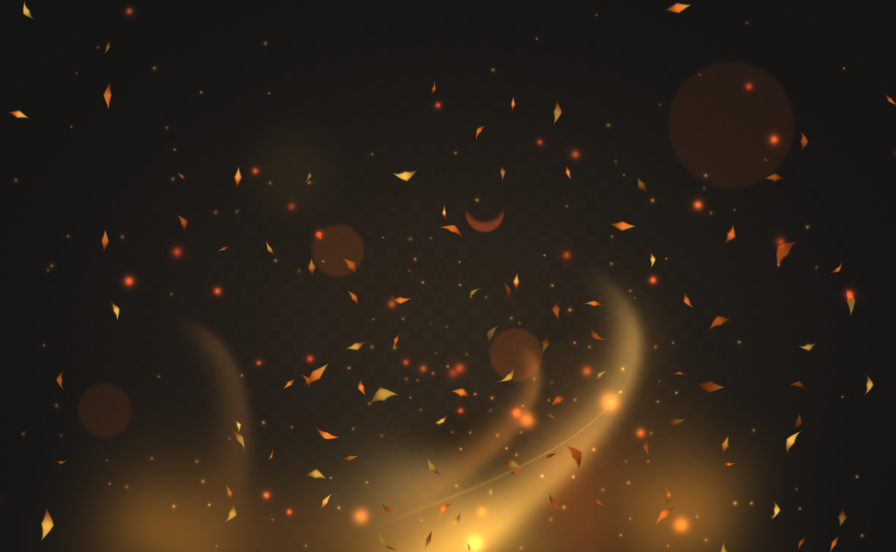
This background is drawn by a WebGL 1 fragment shader. Its source:

```glsl
precision highp float;
// Fire sparks over a dark warm backdrop: soft glows and bent light ribbons
// rise from the lower edge, among discs, embers and tumbling flakes.
// Ribbons are distances to cubic curves; particles come from hashed cells.
uniform vec2 u_resolution;

const vec3 CHARCOAL = vec3(0.080, 0.078, 0.077);
const vec3 AMBER = vec3(0.46, 0.27, 0.06);
const vec3 GOLD = vec3(0.95, 0.73, 0.28);
const vec3 ORANGE = vec3(1.0, 0.43, 0.13);
const vec3 RED = vec3(0.95, 0.20, 0.06);
const vec3 RUST = vec3(0.30, 0.10, 0.01);

vec2 hash2(vec2 p) {
  vec2 k = vec2(dot(p, vec2(127.1, 311.7)), dot(p, vec2(269.5, 183.3)));
  return fract(sin(k) * 43758.5);
}

float glow(vec2 p, vec2 center, vec2 radius) {
  vec2 d = (p - center) / radius;
  return exp(-dot(d, d));
}

float disc(vec2 p, vec2 center, float radius, float blur) {
  return 1.0 - smoothstep(radius - blur, radius + blur, length(p - center));
}

vec2 cubic(vec2 a, vec2 b, vec2 c, vec2 d, float t) {
  float s = 1.0 - t;
  return s * s * s * a + 3.0 * s * t * (s * b + t * c) + t * t * t * d;
}

// Signed distance to a cubic curve (positive on its left) and the position along it
vec2 curve(vec2 p, vec2 a, vec2 b, vec2 c, vec2 d) {
  vec2 from = a;
  vec2 best = vec2(9.0, 0.0);
  for (int i = 1; i <= 24; i++) {
    vec2 to = cubic(a, b, c, d, float(i) / 24.0);
    vec2 pa = p - from, ba = to - from;
    float h = clamp(dot(pa, ba) / dot(ba, ba), 0.0, 1.0);
    float dist = length(pa - ba * h);
    float side = ba.x * pa.y - ba.y * pa.x < 0.0 ? -1.0 : 1.0;
    if (dist < abs(best.x)) best = vec2(dist * side, (float(i) - 1.0 + h) / 24.0);
    from = to;
  }
  return best;
}

// Soft inner edge, crisp outer edge, narrowing and fading toward the tip
float ribbon(vec2 k, float inner, float outer) {
  float width = (k.x > 0.0 ? inner : outer) * mix(1.0, 0.3, k.y);
  return exp(-k.x * k.x / (width * width)) * (1.0 - smoothstep(0.7, 1.0, k.y));
}

float density(vec2 c) {
  return 0.04 + 0.60 * glow(c, vec2(0.92, 0.32), vec2(0.58, 0.42));
}

// Bent, rotated rhombs with a bright core; rgb is the colour, alpha the coverage
vec4 flakes(vec2 p, float cell, float seed, float pixel) {
  vec2 id = floor(p / cell);
  vec2 h = hash2(id + seed), k = hash2(id + seed + 17.0);
  vec2 center = (id + 0.25 + 0.5 * h) * cell;
  float size = cell * mix(0.10, 0.22, k.x);
  float angle = 6.283 * fract(h.x * 7.0 + k.y);
  float ca = cos(angle), sa = sin(angle);
  vec2 q = mat2(ca, -sa, sa, ca) * (p - center) / size;
  q.y += 0.8 * (k.y - 0.5) * (q.x * q.x - 0.3);
  float edge = (abs(q.x) + abs(q.y) * mix(2.0, 3.6, h.y) - 1.0) * size * 0.4;
  float alive = step(fract(k.x * 13.0 + h.y), 0.75 * density(center));
  vec3 tint = mix(ORANGE, GOLD, smoothstep(0.35, 0.85, k.y + 0.3 * q.x));
  tint *= mix(0.55, 1.05, h.x) * (0.8 + 0.3 * q.x);
  tint += vec3(0.35, 0.24, 0.08) * h.x * exp(-5.0 * dot(q, q));
  float blur = pixel + 0.0010;
  return vec4(tint, alive * (1.0 - smoothstep(-blur, blur, edge)));
}

// Round sparks with a faint halo
float embers(vec2 p, float cell, float seed, float radius, float amount) {
  vec2 id = floor(p / cell);
  vec2 h = hash2(id + seed), k = hash2(id + seed + 31.0);
  vec2 center = (id + 0.2 + 0.6 * h) * cell;
  float r = radius * mix(0.6, 1.2, k.y);
  float light = glow(p, center, vec2(r)) + 0.2 * glow(p, center, vec2(2.0 * r));
  return light * step(k.x, amount * density(center)) * mix(0.35, 1.0, h.y);
}

void main() {
  vec2 p = gl_FragCoord.xy / u_resolution.y;
  float pixel = 1.0 / u_resolution.y;

  // Backdrop with a faint checker
  float warmth = glow(p, vec2(0.82, 0.38), vec2(0.54, 0.42));
  vec2 wave = sin(p * 148.0);
  vec3 col = CHARCOAL + warmth * vec3(0.102, 0.068, 0.030);
  col += 0.004 * warmth * clamp(wave.x * wave.y * 8.0, -1.0, 1.0);

  // Fire haze, edges wavered by layered sines
  vec2 w = p + 0.012 * sin(p.yx * 19.0 + 2.0 * sin(p * 11.0));
  col += AMBER * 0.70 * glow(w, vec2(0.31, 0.04), vec2(0.13, 0.13));
  col += AMBER * 0.90 * glow(w, vec2(1.24, 0.07), vec2(0.11, 0.13));
  col += AMBER * 0.50 * glow(w, vec2(0.76, 0.0), vec2(0.36, 0.12));
  col += vec3(0.22, 0.18, 0.10) * glow(w, vec2(0.73, 0.12), vec2(0.11, 0.09));
  col += GOLD * 0.20 * glow(w, vec2(0.86, 0.02), vec2(0.11, 0.09));
  col += RUST * 0.55 * glow(w, vec2(1.05, 0.10), vec2(0.08, 0.14));
  col *= 1.0 - 0.35 * glow(w, vec2(0.80, 0.20), vec2(0.09, 0.05));

  // Light ribbons
  vec2 k = curve(p, vec2(0.74, -0.08), vec2(1.01, 0.13), vec2(1.32, 0.37), vec2(1.035, 0.53));
  col += mix(vec3(0.42, 0.33, 0.14), vec3(0.34, 0.26, 0.13), k.y) * ribbon(k, 0.075, 0.038);
  col += AMBER * 0.22 * ribbon(k, 0.20, 0.12);
  k = curve(p, vec2(0.40, 0.0), vec2(0.47, 0.22), vec2(0.45, 0.40), vec2(0.30, 0.425));
  col += vec3(0.15, 0.085, 0.035) * ribbon(k, 0.06, 0.025) * smoothstep(0.0, 0.4, k.y);
  k = curve(p, vec2(0.68, 0.06), vec2(0.95, 0.18), vec2(1.03, 0.33), vec2(0.93, 0.385));
  col += vec3(0.27, 0.15, 0.05) * ribbon(k, 0.045, 0.022) * smoothstep(0.0, 0.4, k.y);
  k = curve(p, vec2(0.64, 0.03), vec2(0.9, 0.13), vec2(1.1, 0.2), vec2(1.15, 0.34));
  col += AMBER * 0.22 * ribbon(k, 0.004, 0.003) * smoothstep(0.0, 0.3, k.y);

  // Blurred discs and the crescent
  col += RUST * 0.22 * disc(p, vec2(1.325, 0.774), 0.114, 0.006);
  col += RUST * 0.40 * disc(p, vec2(0.612, 0.546), 0.047, 0.005);
  col += RUST * 0.45 * disc(p, vec2(0.935, 0.357), 0.048, 0.005);
  col += RUST * 0.26 * disc(p, vec2(0.19, 0.257), 0.048, 0.005);
  col += vec3(0.05, 0.035, 0.01) * disc(p, vec2(0.53, 0.69), 0.06, 0.06);
  float moon = disc(p, vec2(0.878, 0.614), 0.034, 0.003);
  moon *= 1.0 - disc(p, vec2(0.878, 0.635), 0.038, 0.006);
  col = mix(col, vec3(0.58, 0.24, 0.13), 0.8 * moon);

  // Flakes, embers and dust in offset layers
  for (int i = 0; i < 3; i++) {
    float n = float(i);
    vec2 q = p + vec2(0.037, 0.053) * n;
    vec4 flake = flakes(q, 0.125 - 0.025 * n, 5.0 + 23.0 * n, pixel);
    col = mix(col, flake.rgb, 0.9 * flake.a);
    col += mix(RED, ORANGE, 0.3 * n) * embers(q, 0.10 + 0.015 * n, 61.0 + 9.0 * n, 0.0065, 0.32);
    col += mix(ORANGE, GOLD, 0.5) * 0.5 * embers(q, 0.05, 83.0 + 7.0 * n, 0.0026, 0.32);
  }

  // Hot points in the flame
  col += ORANGE * 0.7 * glow(p, vec2(1.105, 0.272), vec2(0.016));
  col += ORANGE * 0.8 * glow(p, vec2(0.956, 0.238), vec2(0.013));
  col += ORANGE * 0.7 * glow(p, vec2(0.654, 0.065), vec2(0.013));
  col += GOLD * 0.5 * glow(p, vec2(0.86, 0.015), vec2(0.015));
  col += ORANGE * 0.7 * glow(p, vec2(1.234, 0.049), vec2(0.013));

  gl_FragColor = vec4(min(col, 1.0), 1.0);
}
```
